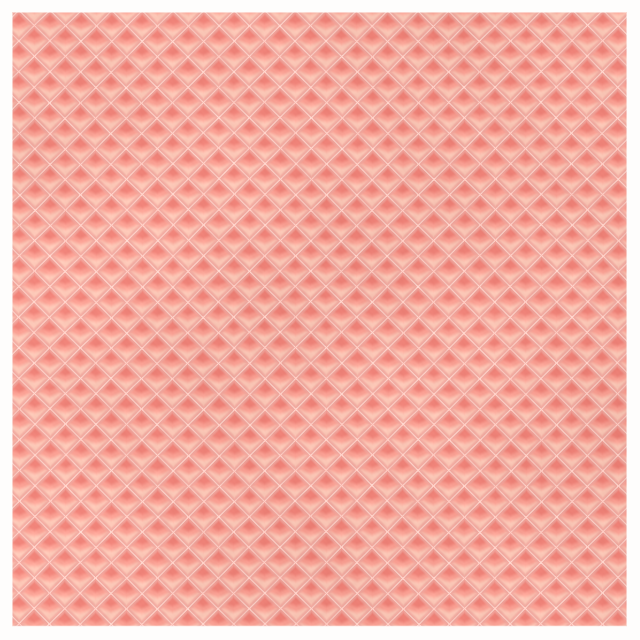
Give the GLSL for this pattern, as a Shadertoy shader.

```glsl
// Embossed coral sheet on a white ground: a diagonal lattice of fine pale
// ridges around dimples, dark in the upper half and pale in the lower half.
// Rotated cells give the dimples; hashes and layered sines add slight wear.

const float REPEATS = 20.0;
const vec2 SHEET_MIN = vec2(0.0195, 0.0220);
const vec2 SHEET_MAX = vec2(0.9790, 0.9805);
const vec2 PHASE = vec2(0.22, 0.06);

const vec3 PAPER  = vec3(0.995, 0.992, 0.988);
const vec3 SHADOW = vec3(0.930, 0.505, 0.465);
const vec3 CORAL  = vec3(0.970, 0.615, 0.565);
const vec3 GLOW   = vec3(0.975, 0.765, 0.700);
const vec3 BAND   = vec3(0.935, 0.645, 0.610);
const vec3 RIDGE  = vec3(0.980, 0.815, 0.780);

float hash(vec2 p) {
    p = fract(p * vec2(0.1031, 0.1137));
    p += dot(p, p.yx + 33.33);
    return fract((p.x + p.y) * p.x * 91.7);
}

// Broad, smooth variation in about -1..1.
float layeredSines(vec2 p) {
    return 0.5 * sin(p.x * 1.3 + 1.7 * sin(p.y * 0.7))
         + 0.3 * sin(p.y * 2.1 - p.x * 0.9)
         + 0.2 * sin(p.x * 4.3 + p.y * 3.1);
}

// 1 inside the rectangle, with edges softened over the given width.
float boxMask(vec2 p, vec2 lo, vec2 hi, float soft) {
    vec2 d = max(lo - p, p - hi);
    return 1.0 - smoothstep(-soft, soft, max(d.x, d.y));
}

// Dimple shade: q is the position in its cell, -0.5..0.5 on each diagonal.
vec3 dimple(vec2 q, float seed) {
    float up = q.x + q.y;
    float side = abs(q.x - q.y);
    float dip = up - 0.45 * side + 0.13 + 0.12 * (seed - 0.5);
    vec3 col = mix(CORAL, SHADOW, smoothstep(0.05, 0.42, dip));
    col = mix(col, GLOW, 1.0 - smoothstep(-0.34, 0.06, dip));
    // Small bright spot on the lower slope
    float spot = exp(-18.0 * (side * side + (up + 0.22) * (up + 0.22)));
    return col + spot * (0.01 + 0.05 * seed) * vec3(0.4, 1.0, 0.9);
}

// Soft band and thin pale ridge along the cell walls.
vec3 addRidges(vec3 col, vec2 q, float px, float strength) {
    vec2 wall = 0.5 - abs(q);
    float d = min(wall.x, wall.y);
    float halfWidth = 0.028;
    col = mix(col, BAND, 0.85 * (1.0 - smoothstep(0.06, 0.20, d)));
    float line = 1.0 - smoothstep(halfWidth - 0.5 * px, halfWidth + 0.5 * px, d);
    float crossing = 1.0 - smoothstep(0.02, 0.14, max(wall.x, wall.y));
    return mix(col, RIDGE + 0.05 * crossing, line * strength);
}

void mainImage(out vec4 fragColor, in vec2 fragCoord) {
    vec2 uv = fragCoord / iResolution.xy;
    float pixel = 1.0 / min(iResolution.x, iResolution.y);

    // Sheet coordinates, counted in repeats, with a slight waver
    vec2 sheet = (uv - SHEET_MIN) / (SHEET_MAX - SHEET_MIN);
    vec2 p = sheet * REPEATS - PHASE;
    p += 0.025 * vec2(layeredSines(p.yx * 0.6), layeredSines(p * 0.5 + 4.0));

    // Diagonal cells
    vec2 diagonal = vec2(p.x + p.y, p.y - p.x);
    vec2 cell = floor(diagonal);
    vec2 q = fract(diagonal) - 0.5;
    float seed = hash(cell + 57.0);
    float px = pixel * REPEATS * sqrt(2.0) / (SHEET_MAX.x - SHEET_MIN.x);

    // Relief with uneven ridge brightness
    float strength = 0.78 + 0.18 * layeredSines(diagonal * 1.9);
    vec3 col = addRidges(dimple(q, seed), q, px, strength);

    // Broad tone drift and fine grain
    col += 0.012 * layeredSines(p * 0.35) + 0.012 * (0.5 - sheet.x);
    col += 0.010 * layeredSines(p * 11.0 + seed * 6.0);

    float mask = boxMask(uv, SHEET_MIN, SHEET_MAX, max(pixel, 0.0015));
    fragColor = vec4(clamp(mix(PAPER, col, mask), 0.0, 1.0), 1.0);
}
```
